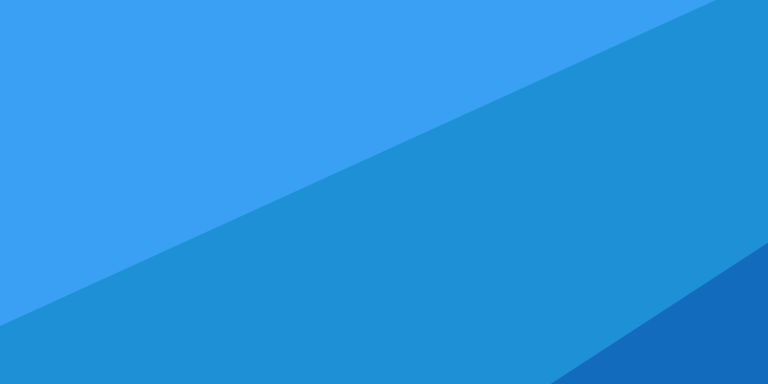
Write a WebGL 1 fragment shader that draws this background.

```glsl
precision highp float;
// Flat diagonal background: a light blue upper-left band, a mid blue field
// and a dark blue lower-right corner. Each border is a straight line through
// two canvas points, smoothed by its signed distance.

uniform vec2 u_resolution;

// Colours
const vec3 LIGHT_BLUE = vec3(0.227, 0.628, 0.957);
const vec3 MID_BLUE   = vec3(0.118, 0.565, 0.841);
const vec3 DARK_BLUE  = vec3(0.071, 0.420, 0.737);

// Border end points, as fractions of the canvas
const vec2 UPPER_START = vec2(0.0, 0.151);
const vec2 UPPER_END   = vec2(0.932, 1.0);
const vec2 LOWER_START = vec2(0.717, 0.0);
const vec2 LOWER_END   = vec2(1.0, 0.368);

// Width of the smoothed edge, in pixels
const float EDGE_WIDTH = 1.2;

// Signed distance in pixels to the line a-b, positive on its left side
float lineDistance(vec2 point, vec2 a, vec2 b) {
  vec2 start = a * u_resolution;
  vec2 direction = normalize(b * u_resolution - start);
  return dot(point - start, vec2(-direction.y, direction.x));
}

// Coverage of the left side of the line a-b
float leftOf(vec2 point, vec2 a, vec2 b) {
  return clamp(lineDistance(point, a, b) / EDGE_WIDTH + 0.5, 0.0, 1.0);
}

void main() {
  vec2 point = gl_FragCoord.xy;

  // Dark corner, then the mid field, then the light band
  vec3 color = mix(DARK_BLUE, MID_BLUE, leftOf(point, LOWER_START, LOWER_END));
  color = mix(color, LIGHT_BLUE, leftOf(point, UPPER_START, UPPER_END));

  gl_FragColor = vec4(color, 1.0);
}
```
